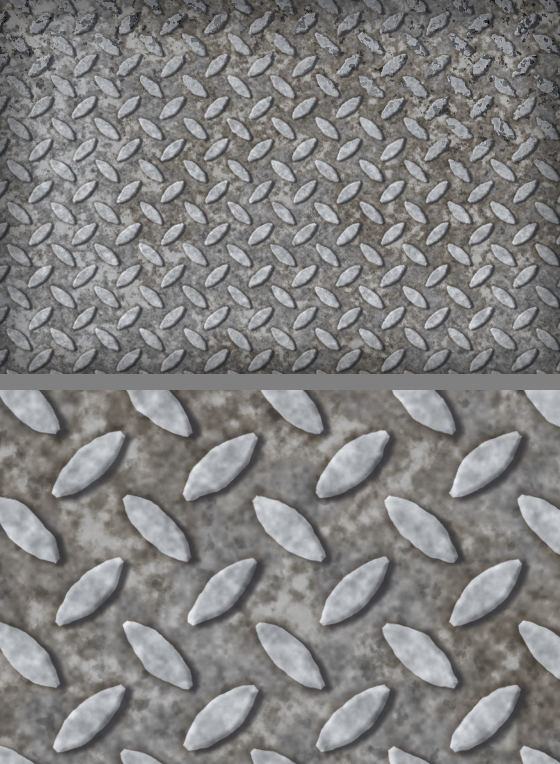
Top, the full canvas; bottom, a detail of the centre.
Write a Shadertoy shader that draws this texture.

```glsl
const vec2 PITCH = vec2(0.1178, 0.1125);

float hash(vec2 p) {
    return fract(sin(dot(p, vec2(127.1, 311.7))) * 43758.5453);
}

float noise(vec2 p) {
    vec2 i = floor(p), f = fract(p);
    f = f * f * (3.0 - 2.0 * f);
    return mix(mix(hash(i), hash(i + vec2(1, 0)), f.x),
               mix(hash(i + vec2(0, 1)), hash(i + vec2(1, 1)), f.x), f.y);
}

float fbm(vec2 p) {
    float sum = 0.0, amp = 0.5;
    for (int i = 0; i < 5; i++) {
        sum += amp * noise(p);
        p = mat2(1.6, 1.2, -1.2, 1.6) * p + 7.3;
        amp *= 0.5;
    }
    return sum;
}

// Signed distance to one lattice of pointed, slightly blunted lugs
float lugs(vec2 p, vec2 origin, float tilt) {
    vec2 cell = (p - origin) / PITCH;
    vec2 id = floor(cell + 0.5);
    vec2 q = (cell - id) * PITCH;
    float vary = hash(id + 17.0 * tilt) - 0.5;
    q -= 0.002 * vec2(vary, hash(id + 5.3) - 0.5);
    float angle = tilt * (0.75 + 0.08 * vary);
    vec2 axis = vec2(cos(angle), sin(angle));
    float along = abs(dot(q, axis));
    float across = abs(dot(q, vec2(-axis.y, axis.x)));
    float lens = length(vec2(across + 0.0576, along)) - 0.0731;
    return max(lens, along - 0.041) + 0.0015 * vary;
}

float tread(vec2 p) {
    return min(lugs(p, vec2(0.1074, 0.037), 1.0),
               lugs(p, vec2(0.0500, 0.0933), -1.0));
}

void mainImage(out vec4 fragColor, in vec2 fragCoord) {
    vec2 p = fragCoord / iResolution.y;
    float aspect = iResolution.x / iResolution.y;
    float aa = 1.0 / iResolution.y;

    // Surface noise at several scales
    float patches = fbm(p * 5.0 + 3.0);
    float blotch = fbm(p * 26.0);
    float grit = fbm(p * 85.0 + 11.0);
    float grain = noise(p * 210.0);

    // Corrosion is strongest in the two upper corners
    float side = abs(p.x / aspect - 0.45);
    float wear = smoothstep(0.75, 1.25, p.y + 0.7 * side + 0.5 * (patches - 0.5));

    // Ragged lug outlines
    vec2 ragged = vec2(fbm(p * 60.0), fbm(p * 60.0 + 31.0)) - 0.5;
    vec2 w = p + ragged * mix(0.005, 0.022, wear);
    float d = tread(w);
    float lit = (tread(w + vec2(-0.003, 0.0015)) - d) / 0.0034;

    // Plate: cool steel with brown dirt
    float dirt = smoothstep(0.38, 0.62, 0.5 * patches + 0.5 * blotch + 0.06 * (p.x / aspect - 0.5));
    vec3 plate = mix(vec3(0.53, 0.53, 0.535), vec3(0.46, 0.44, 0.41), dirt);
    plate += 0.32 * (grit - 0.48) + 0.13 * (grain - 0.5) + 0.16 * (blotch - 0.48);

    // Pale scuffs, mostly on the left, and dark pits
    float left = 1.0 - smoothstep(0.0, 0.75, p.x);
    float scuff = smoothstep(0.52, 0.68, 0.6 * blotch + 0.4 * grit + 0.07 * left + 0.03 * wear);
    plate = mix(plate, vec3(0.74, 0.75, 0.76), 0.65 * scuff);
    plate *= 1.0 - 0.4 * smoothstep(0.6, 0.74, fbm(p * 70.0 + 50.0)) * (0.5 + wear);

    // Grime collar and cast shadow
    float collar = 1.0 - smoothstep(0.0, 0.010, d);
    plate = mix(plate, plate * vec3(0.80, 0.77, 0.74), collar);
    float shadow = 1.0 - smoothstep(-0.003, 0.004, tread(w - vec2(0.0065, -0.0025)));
    plate = mix(plate, vec3(0.21, 0.21, 0.23), 0.8 * shadow);

    // Lug faces: worn bright tops with a bevelled rim
    float rim = smoothstep(-0.0065, -0.001, d);
    vec3 lug = vec3(0.69, 0.70, 0.715) + 0.35 * (grit - 0.48) + 0.10 * (grain - 0.5);
    lug += rim * (lit > 0.0 ? 0.12 : 0.26) * lit;
    lug -= wear * (0.06 + 0.45 * smoothstep(0.50, 0.66, grit));
    vec3 color = mix(plate, lug, 1.0 - smoothstep(-aa, aa, d));

    // Darkened border
    vec2 edge = min(p, vec2(aspect, 1.0) - p);
    color *= mix(0.66, 1.0, smoothstep(-0.02, 0.13, edge.x) * smoothstep(-0.02, 0.13, edge.y));
    fragColor = vec4(clamp(color, 0.0, 1.0), 1.0);
}
```
